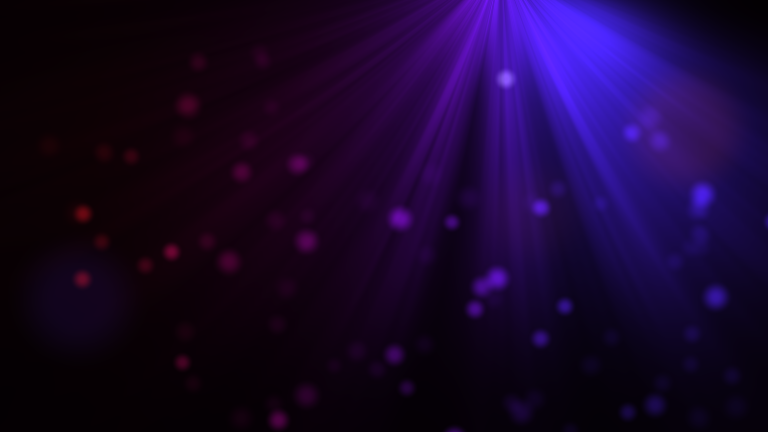
A Shadertoy shader for this background:

```glsl
// A dark fan of blurred optical fibres spreading from a light above the canvas.
// Polar noise around the source makes the strands; hashed soft beads mark their
// tips; broad glows and faint lens discs finish the light. Unit: canvas height.

const vec2 SOURCE = vec2(1.16, 1.09);
const vec2 CORE = vec2(1.36, 0.95);
const vec2 HALO = vec2(1.52, 0.72);
const vec2 SPARK = vec2(1.171, 0.817);
const vec2 WARM_DISC = vec2(1.586, 0.70);
const vec2 COOL_DISC = vec2(0.18, 0.305);
const vec2 DUSK_DISC = vec2(1.24, 0.51);

const vec3 BACKDROP = vec3(0.012, 0.0, 0.010);
const vec3 RED = vec3(0.72, 0.06, 0.10);
const vec3 MAGENTA = vec3(0.68, 0.02, 0.50);
const vec3 VIOLET = vec3(0.48, 0.06, 0.88);
const vec3 BLUE = vec3(0.32, 0.13, 1.0);
const vec3 CORE_LIGHT = vec3(0.17, 0.10, 0.62);
const vec3 HALO_LIGHT = vec3(0.06, 0.035, 0.24);

const int BEADS = 84;
const float BEAD_SIZE = 0.026;
const float BEAD_GAIN = 0.62;
const float FALLOFF = 1.95;      // dimming of the strands with distance
const float BEAM_PERIOD = 0.40;  // angle between the broad beams
const float BEAM_PHASE = 0.37;
const float BEND = 0.10;         // outward curl of the strands

float hash(vec2 p) {
    return fract(sin(dot(p, vec2(127.1, 311.7))) * 43758.545);
}

float noise(vec2 p) {
    vec2 i = floor(p), f = fract(p);
    f = f * f * (3.0 - 2.0 * f);
    return mix(mix(hash(i), hash(i + vec2(1, 0)), f.x),
               mix(hash(i + vec2(0, 1)), hash(i + vec2(1, 1)), f.x), f.y);
}

float glow(vec2 p, vec2 centre, float size) {
    vec2 d = (p - centre) / size;
    return exp(-dot(d, d));
}

float softDisc(vec2 p, vec2 centre, float radius, float blur) {
    return 1.0 - smoothstep(radius - blur, radius + blur, length(p - centre));
}

// Hue across the canvas, red on the left to blue on the right
vec3 hueAt(float x) {
    vec3 c = mix(RED, MAGENTA, smoothstep(0.15, 0.62, x));
    c = mix(c, VIOLET, smoothstep(0.50, 1.05, x));
    return mix(c, BLUE, smoothstep(1.0, 1.4, x));
}

// Brightness of the fibre fan
float fibres(vec2 p) {
    vec2 d = p - SOURCE;
    float r = length(d);
    float angle = atan(d.x, -d.y);
    float bent = angle - BEND * sin(angle * 2.0) * r;

    float strands = 0.50 * noise(vec2(bent * 9.0, r * 1.5))
                  + 0.32 * noise(vec2(bent * 24.0 + 7.0, r * 2.0))
                  + 0.18 * noise(vec2(bent * 55.0 + 31.0, r * 2.5));
    float beam = 0.5 + 0.5 * cos((angle + BEAM_PHASE) * 6.2832 / BEAM_PERIOD);
    float beamZone = (1.0 - smoothstep(0.35, 0.75, abs(angle))) * smoothstep(0.1, 0.35, r);

    float light = exp(-FALLOFF * r - 0.6 * angle * angle);
    light *= mix(0.35, 1.55, strands) * mix(1.0, 0.4 + 0.95 * beam, beamZone);
    light *= mix(0.3, 1.0, smoothstep(0.0, 0.45, p.y));
    return light * (1.0 - smoothstep(0.9, 1.4, angle));
}

// Soft beads at the fibre tips, spread evenly over the angle of the fan
vec3 beads(vec2 p) {
    vec3 sum = vec3(0.0);
    for (int i = 0; i < BEADS; i++) {
        float k = float(i);
        float h = hash(vec2(k, 3.0));
        float angle = mix(-1.25, 0.82, (k + h) / float(BEADS));
        float r = mix(0.50, 1.22, hash(vec2(k, 11.0)));
        vec2 centre = SOURCE + r * vec2(sin(angle), -cos(angle));
        float size = BEAD_SIZE * mix(0.75, 1.2, hash(vec2(k, 19.0)));
        float power = hash(vec2(k, 27.0));
        float gain = mix(0.12, 1.0, power * power * power);
        sum += hueAt(centre.x) * gain * softDisc(p, centre, size * 0.7, size * 0.6);
    }
    return sum * BEAD_GAIN;
}

void mainImage(out vec4 fragColor, in vec2 fragCoord) {
    vec2 p = fragCoord / iResolution.y;
    p.x += 0.5 * (16.0 / 9.0 - iResolution.x / iResolution.y);

    // Fan of light
    vec3 col = BACKDROP + hueAt(p.x) * fibres(p) * 0.95;

    // Source glow, cut off towards the upper right
    vec2 d = p - SOURCE;
    float cut = 1.0 - smoothstep(0.95, 1.42, atan(d.x, -d.y));
    col += CORE_LIGHT * glow(p, CORE, 0.19) * mix(0.35, 1.0, cut);
    col += HALO_LIGHT * glow(p, HALO, 0.32) * cut;

    // Lens discs
    col += vec3(0.085, 0.025, -0.03) * softDisc(p, WARM_DISC, 0.12, 0.05);
    col += vec3(0.035, 0.015, 0.10) * softDisc(p, COOL_DISC, 0.11, 0.06);
    col += vec3(0.035, 0.015, 0.0) * softDisc(p, DUSK_DISC, 0.09, 0.06);

    // Beads and the pale spark
    col += beads(p);
    col += vec3(0.26, 0.26, 0.30) * softDisc(p, SPARK, 0.017, 0.012);

    fragColor = vec4(clamp(col, 0.0, 1.0), 1.0);
}
```
